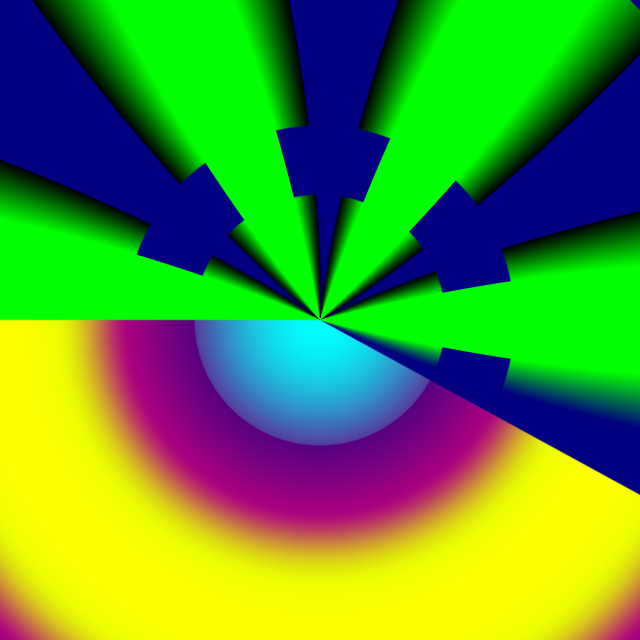
A three.js fragment shader for this background:

```glsl
#define TAU 6.2831853
#define EDGE 0.0016
#define FAN_START 0.5
#define NAVY vec3(0.0, 0.0, 0.5)
#define GREEN vec3(0.0, 1.0, 0.0)
#define CORE_FADE 2.3
#define GLOW_LOW 0.64
#define GLOW_HIGH 0.94

varying vec2 vUv;

// Soft step of half-width w around zero
float softStep(float d, float w) {
  return smoothstep(-w, w, d);
}

// Middle band of the radial wave, between one and two thirds
float middleBand(float wave) {
  float w = 3.0 * EDGE;
  return softStep(wave - 1.0 / 3.0, w) * softStep(2.0 / 3.0 - wave, w);
}

// Cyan core, purple ring and yellow glow
vec3 ringColor(float wave) {
  float w = 3.0 * EDGE;
  float core = clamp(1.0 - CORE_FADE * wave, 0.0, 1.0);
  core *= softStep(1.0 / 3.0 - wave, w);
  float glow = smoothstep(GLOW_LOW, GLOW_HIGH, wave);
  return vec3(wave, core + glow, 0.5 + 0.5 * core - 0.5 * glow);
}

// Green rays, one per radian, notched by the middle band
vec3 rayColor(float angle, float radius, float band) {
  float field = cos(TAU * angle) + 1.0 - radius;
  float w = min(4.5 * EDGE / max(radius, 0.001), 0.3);
  float ray = softStep(field, w);
  float narrowRay = softStep(field - 1.0, w);
  float cover = mix(ray, narrowRay, band);
  float light = clamp(field, 0.0, 1.0);
  vec3 shade = angle < 0.0 ? NAVY : vec3(0.0);
  return mix(NAVY, mix(shade, GREEN, light), cover);
}

void main() {
  vec2 p = vUv - 0.5;
  float radius = length(p);
  float angle = atan(p.y, p.x);
  float wave = 0.5 - 0.5 * cos(TAU * radius);

  // The fan joins two half-planes that meet at the center
  float lowerSide = dot(p, vec2(sin(FAN_START), cos(FAN_START)));
  float fan = softStep(max(p.y, lowerSide), EDGE);

  vec3 rays = rayColor(angle, radius, middleBand(wave));
  gl_FragColor = vec4(mix(ringColor(wave), rays, fan), 1.0);
}
```
